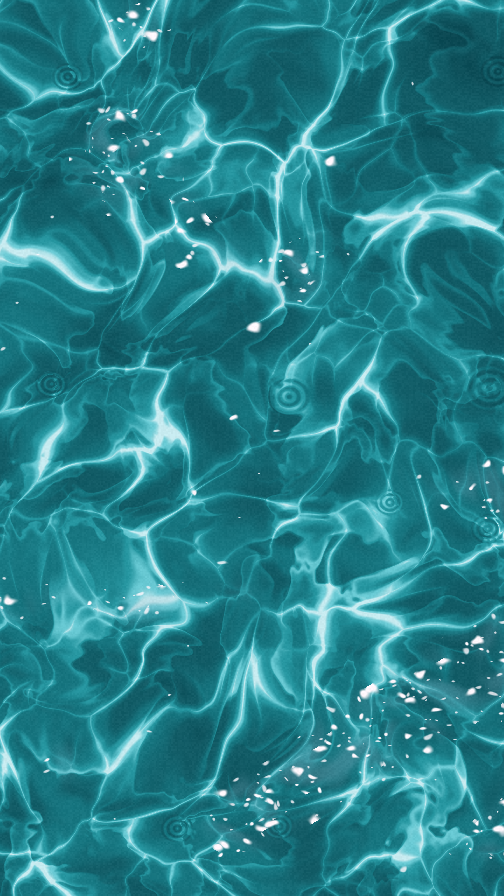
Write a Shadertoy shader that draws this texture.

```glsl
const vec3 ABYSS = vec3(0.04, 0.28, 0.32);
const vec3 DEEP = vec3(0.07, 0.36, 0.40);
const vec3 TEAL = vec3(0.09, 0.46, 0.50);
const vec3 LAGOON = vec3(0.15, 0.59, 0.63);
const vec3 AQUA = vec3(0.41, 0.79, 0.83);
const vec3 FOAM = vec3(0.78, 0.92, 0.94);
const vec3 HAZE = vec3(0.42, 0.62, 0.69);
const vec3 GLINT = vec3(1.0, 0.97, 0.99);

vec2 hash2(vec2 p) {
    p = vec2(dot(p, vec2(127.1, 311.7)), dot(p, vec2(269.5, 183.3)));
    return fract(sin(p) * 43758.55);
}

float cornerSlope(vec2 cell, vec2 offset) {
    float angle = 6.2832 * hash2(cell).x;
    return dot(vec2(cos(angle), sin(angle)), offset);
}

float gradientNoise(vec2 p) {
    vec2 i = floor(p), f = fract(p);
    vec2 u = f * f * f * (f * (f * 6.0 - 15.0) + 10.0);
    vec2 e = vec2(1.0, 0.0);
    return mix(mix(cornerSlope(i, f), cornerSlope(i + e, f - e), u.x),
               mix(cornerSlope(i + e.yx, f - e.yx), cornerSlope(i + 1.0, f - 1.0), u.x), u.y);
}

float fbm(vec2 p) {
    float sum = 0.0, amp = 0.55;
    for (int k = 0; k < 4; k++) {
        sum += amp * gradientNoise(p);
        p = mat2(1.6, 1.2, -1.2, 1.6) * p + 7.3;
        amp *= 0.5;
    }
    return sum;
}

vec2 warp(vec2 p, float freq, float amount) {
    return p + amount * vec2(gradientNoise(p * freq), gradientNoise(p * freq + 31.7));
}

// Gap between the two nearest cell centres: zero on the net's threads
float cellGap(vec2 p) {
    vec2 i = floor(p), f = fract(p);
    float near = 8.0, next = 8.0;
    for (int y = -1; y <= 1; y++)
    for (int x = -1; x <= 1; x++) {
        vec2 o = vec2(x, y);
        float d = length(o + hash2(i + o) - f);
        next = min(next, max(near, d));
        near = min(near, d);
    }
    return next - near;
}

float threads(vec2 p, float width, float glow) {
    float gap = cellGap(p);
    return exp(-gap / width) + glow * exp(-gap / 0.22);
}

// Sheet of light with one crisp edge and one fading side
float fold(float n, float width) {
    return smoothstep(-0.03, 0.02, n) * exp(-max(n, 0.0) / width);
}

// Sparse drop rings: xy is the refraction offset, z the brightness
vec3 dropRings(vec2 p, float freq, float density) {
    vec2 cell = floor(p * freq);
    vec2 seed = hash2(cell + 5.0);
    vec2 d = (fract(p * freq) - mix(vec2(0.32), vec2(0.68), hash2(cell + 9.0))) / freq;
    d.y *= 1.15;
    float radius = mix(0.13, 0.30, seed.y) / freq, r = length(d);
    float envelope = step(seed.x, density) * smoothstep(radius, radius * 0.7, r);
    float wave = sin(r * 19.0 / radius + 6.0 * seed.y) * envelope;
    return vec3(d / (r + 0.004) * wave * 0.006, wave);
}

float segmentDistance(vec2 p, vec2 a, vec2 b) {
    vec2 ab = b - a;
    return length(p - a - ab * clamp(dot(p - a, ab) / dot(ab, ab), 0.0, 1.0));
}

// Where the sun mirrors off the surface
float glitterMask(vec2 p) {
    float band = smoothstep(0.11, 0.02, segmentDistance(p, vec2(0.48, 0.17), vec2(1.0, 0.48)));
    float patch1 = smoothstep(0.11, 0.02, length((p - vec2(0.23, 1.47)) * vec2(1.0, 0.8)));
    float strays = smoothstep(0.24, 0.5, gradientNoise(p * 4.3 + 12.0));
    return max(max(band, patch1), 0.75 * strays);
}

float glints(vec2 p, float freq, float mask) {
    vec2 q = warp(p, 38.0, 0.012) * freq;
    vec2 i = floor(q), f = fract(q);
    float light = 0.0;
    for (int y = -1; y <= 1; y++)
    for (int x = -1; x <= 1; x++) {
        vec2 o = vec2(x, y), seed = hash2(i + o + 40.0);
        vec2 d = (o + hash2(i + o) - f) * vec2(0.8, 1.2);
        float size = mix(0.15, 0.48, seed.y * seed.y);
        light = max(light, step(seed.x, 0.6 * mask) * smoothstep(size, size * 0.35, length(d)));
    }
    return light;
}

vec3 waterColour(float t) {
    vec3 c = mix(ABYSS, DEEP, smoothstep(0.05, 0.26, t));
    c = mix(c, TEAL, smoothstep(0.26, 0.44, t));
    c = mix(c, LAGOON, smoothstep(0.44, 0.62, t));
    c = mix(c, AQUA, smoothstep(0.62, 0.84, t));
    return mix(c, FOAM, smoothstep(0.84, 1.1, t));
}

void mainImage(out vec4 fragColor, in vec2 fragCoord) {
    vec2 p = fragCoord / iResolution.x;
    vec3 rings = dropRings(p, 4.6, 0.38);
    vec2 q = warp(warp(p + rings.xy, 3.6, 0.13), 10.0, 0.04);
    q = warp(q, 24.0, 0.009);
    vec2 lean = vec2(q.x - 0.3 * q.y, q.y * 0.88);

    // Rolling depth tone and soft ripples
    float light = 0.31 + 0.42 * fbm(q * 4.0) + 0.13 * gradientNoise(lean * vec2(9.0, 20.0));
    light -= 0.16 * smoothstep(0.16, 0.0, segmentDistance(p, vec2(0.82, 1.78), vec2(1.0, 1.68)));

    // Caustic net and folded sheets
    float swell = smoothstep(-0.35, 0.4, gradientNoise(p * 5.0 + 3.0));
    light += mix(0.22, 0.68, swell) * threads(lean * 6.2, mix(0.035, 0.11, swell * swell), 0.16);
    light += 0.28 * smoothstep(-0.1, 0.4, gradientNoise(p * 6.0 + 21.0)) * threads(lean * 12.0 + 4.0, 0.07, 0.1);
    float sheet = smoothstep(-0.15, 0.4, gradientNoise(p * 4.0 + 50.0));
    light += 0.5 * sheet * fold(fbm(lean * 5.0 + 8.0), 0.10);
    light += 0.3 * (1.0 - sheet) * fold(fbm(q * 7.0 + 60.0), 0.05);
    light += 0.11 * rings.z;

    // Sun glitter over a greyish haze, then fine grain
    float mask = glitterMask(p);
    vec3 colour = waterColour(light);
    colour = mix(colour, HAZE, 0.4 * mask * smoothstep(-0.2, 0.4, gradientNoise(q * 16.0)));
    colour = mix(colour, GLINT, max(glints(p, 30.0, mask), 0.8 * glints(p + 3.0, 58.0, 0.6 * mask)));
    colour += 0.035 * (hash2(floor(p * 288.0)).x - 0.5);
    fragColor = vec4(clamp(colour, 0.0, 1.0), 1.0);
}
```
